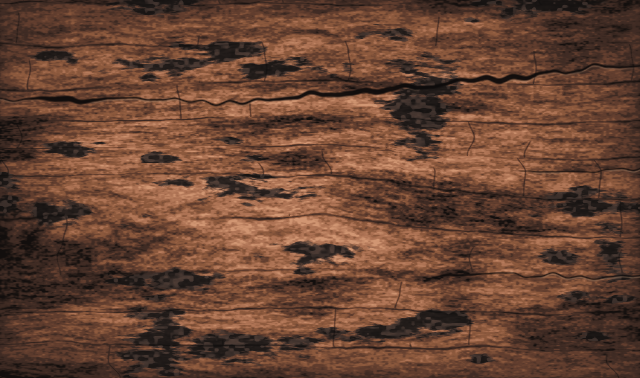
Reproduce this texture procedurally as a WebGL 2 fragment shader.

```glsl
#version 300 es
precision highp float;
// Draws aged, scorched brown timber with fine grain, cracks and charred patches.

uniform vec2 u_resolution;
out vec4 fragColor;

const float ROWS = 10.0;
const int PATCHES = 34;

float hash(vec2 p) {
  vec3 q = fract(vec3(p.xyx) * 0.1031);
  q += dot(q, q.yzx + 33.33);
  return fract((q.x + q.y) * q.z);
}

float noise(vec2 p) {
  vec2 i = floor(p), f = fract(p);
  f = f * f * (3.0 - 2.0 * f);
  return mix(mix(hash(i), hash(i + vec2(1, 0)), f.x),
             mix(hash(i + vec2(0, 1)), hash(i + vec2(1, 1)), f.x), f.y);
}

float fbm(vec2 p) {
  float sum = 0.0, gain = 0.533;
  for (int i = 0; i < 4; i++) {
    sum += gain * noise(p);
    p = p * 2.03 + 17.7;
    gain *= 0.5;
  }
  return sum;
}

float line(float d, float width, float soft) {
  return 1.0 - smoothstep(width - soft, width + soft, abs(d));
}

// Bends the height so that grain and cracks wander together.
float bentHeight(vec2 p) {
  return p.y + 0.08 * (noise(p * vec2(1.3, 4.0) + 3.0) - 0.5)
             + 0.016 * (noise(p * vec2(7.0, 9.0)) - 0.5)
             + 0.005 * (noise(p * vec2(38.0, 20.0)) - 0.5);
}

// Long cracks along the grain, fading in and out.
float grainCracks(float x, float v, float soft) {
  float row = round(v);
  float strength = smoothstep(0.2, 0.6, noise(vec2(x * 2.5, row * 7.3)));
  float width = 0.003 * noise(vec2(x * 14.0, row * 5.1));
  return strength * line((v - row) / ROWS, width, soft);
}

// Short checks across the grain, each starting at a long crack.
float crossCracks(vec2 p, float v, float soft) {
  float row = floor(v);
  float x = p.x * 4.5 + 7.0 * hash(vec2(row, 2.0)) + 0.16 * noise(vec2(p.y * 22.0, row));
  vec2 cell = vec2(floor(x), row);
  float d = (fract(x) - 0.25 - 0.5 * hash(cell + 9.0)) / 4.5;
  float reach = 1.3 * hash(cell + 31.0);
  float present = step(0.42, hash(cell + 57.0));
  return present * (1.0 - smoothstep(reach - 0.1, reach, fract(v))) * line(d, 0.0012, soft);
}

// Signed height above a wide split that climbs to the right.
float splitOffset(vec2 p, float base, float rise, float seed) {
  float y = base + rise * smoothstep(0.55, 1.65, p.x);
  y += 0.035 * (noise(vec2(p.x * 5.0, seed)) - 0.5);
  return p.y - y - 0.014 * (noise(vec2(p.x * 28.0, seed + 4.0)) - 0.5);
}

// Scattered burns: mostly flat streaks, now and then an upright blotch.
float charPatches(vec2 p, float aspect, float ragged) {
  float burn = 0.0;
  for (int i = 0; i < PATCHES; i++) {
    float k = float(i) + 1.0;
    vec2 center = vec2(aspect * hash(vec2(k, 3.7)), hash(vec2(k, 11.3)));
    float size = hash(vec2(k, 23.9));
    vec2 radius = mix(vec2(0.03, 0.012), vec2(0.16, 0.03), size * size);
    if (i % 6 == 0) radius = mix(vec2(0.035, 0.06), vec2(0.07, 0.11), size);
    float d = length((p - center) / radius) + ragged;
    burn = max(burn, 1.0 - smoothstep(0.55, 1.15, d));
  }
  return burn;
}

vec3 woodColor(float tone) {
  vec3 c = mix(vec3(0.07, 0.055, 0.05), vec3(0.25, 0.17, 0.14), smoothstep(0.05, 0.25, tone));
  c = mix(c, vec3(0.38, 0.24, 0.18), smoothstep(0.25, 0.38, tone));
  c = mix(c, vec3(0.55, 0.35, 0.24), smoothstep(0.38, 0.55, tone));
  c = mix(c, vec3(0.68, 0.45, 0.33), smoothstep(0.55, 0.68, tone));
  return mix(c, vec3(0.82, 0.59, 0.45), smoothstep(0.68, 0.9, tone));
}

void main() {
  vec2 uv = gl_FragCoord.xy / u_resolution;
  float aspect = u_resolution.x / u_resolution.y;
  vec2 p = vec2(uv.x * aspect, uv.y);
  float soft = 1.3 / u_resolution.y;
  vec2 g = vec2(p.x, bentHeight(p));
  float v = g.y * ROWS;

  // Grain, speckle and broad soot
  float fine = fbm(g * vec2(26.0, 140.0));
  float tone = 0.64 + 0.5 * (fbm(g * vec2(4.0, 38.0)) - 0.5);
  tone += 0.6 * (fine - 0.5) + 0.26 * (noise(p * vec2(130.0, 210.0)) - 0.5);
  tone -= 0.32 * smoothstep(0.5, 0.75, fbm(g * vec2(2.5, 8.0) + 40.0));
  vec2 edge = 4.0 * uv * (1.0 - uv);
  tone *= mix(0.36, 1.0, pow(edge.x * edge.y, 0.4));

  // Charred wood with a faint sheen
  float ragged = 2.6 * (fbm(g * vec2(15.0, 42.0) + 8.0) - 0.5) + 1.1 * (fine - 0.5);
  float burn = charPatches(p, aspect, ragged);
  float sheen = 0.09 + 0.2 * smoothstep(0.5, 0.8, noise(p * vec2(75.0, 120.0)));
  tone = mix(tone, sheen, 0.88 * burn);

  // Fine cracks
  float cracks = max(grainCracks(p.x, v, soft), 0.8 * crossCracks(p, v, soft));
  tone = mix(tone, 0.06, 0.85 * cracks);
  vec3 color = woodColor(tone);
  color = mix(color, vec3(dot(color, vec3(0.333))), 0.45 * burn);

  // Wide splits with worn pale lips
  for (int i = 0; i < 3; i++) {
    float k = float(i);
    float start = i == 0 ? -0.1 : 1.5 - 0.2 * k + 0.1 * hash(vec2(k, 5.0));
    float offset = splitOffset(p, 0.72 - 0.25 * k, 0.1 - 0.02 * k, k * 13.0 + 2.0);
    float width = 0.001 + 0.009 * pow(noise(vec2(p.x * 6.0, k + 60.0)), 2.0);
    float along = smoothstep(start, start + 0.06, p.x);
    float worn = smoothstep(0.5, 0.8, noise(vec2(p.x * 11.0, k + 80.0)));
    float lip = along * worn * line(offset + width + 0.002, 0.0015, soft);
    color = mix(color, vec3(0.62, 0.49, 0.39), 0.6 * lip);
    color = mix(color, vec3(0.05, 0.04, 0.04), 0.95 * along * line(offset, width, soft));
  }
  fragColor = vec4(color, 1.0);
}
```
